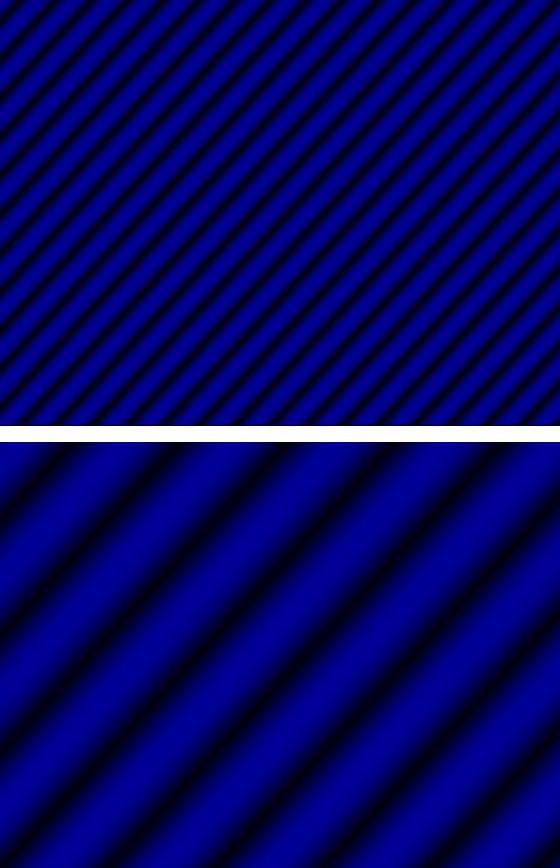
Top: the whole. Bottom: its middle third, enlarged.
A Shadertoy shader for this pattern:

```glsl
// Soft, rounded navy blue diagonal stripes separated by narrow dark grooves.

const float PI = 3.14159265;
const vec3 STRIPE_BLUE = vec3(0.0, 0.0, 0.595);

// Stripe count along x, for lines rising to the right with the given slope.
float stripeCoord(vec2 p, float slope, float period, float offset) {
    return (p.x - p.y / slope - offset) / period;
}

// Rounded ridge: 1 at the stripe centre, a softened minimum in the groove.
float ridge(float t, float softness) {
    float s = sin(PI * fract(t));
    return sqrt((s * s + softness) / (1.0 + softness));
}

// Narrow shade along the lower border.
float borderShade(float y, float width, float depth) {
    return mix(1.0 - depth, 1.0, smoothstep(0.0, width, y));
}

void mainImage(out vec4 fragColor, in vec2 fragCoord) {
    // Canvas height is one unit.
    vec2 p = fragCoord / iResolution.y;

    // Diagonal repeat; the offset places a groove relative to the lower left.
    float t = stripeCoord(p, 1.08, 0.0841, -0.1225);

    // Widen the groove softening when stripes become small on the canvas.
    float pixelSpan = fwidth(t);
    float light = ridge(t, 0.016 + pixelSpan * pixelSpan);

    light *= borderShade(p.y, 0.008, 0.5);
    fragColor = vec4(STRIPE_BLUE * light, 1.0);
}
```
